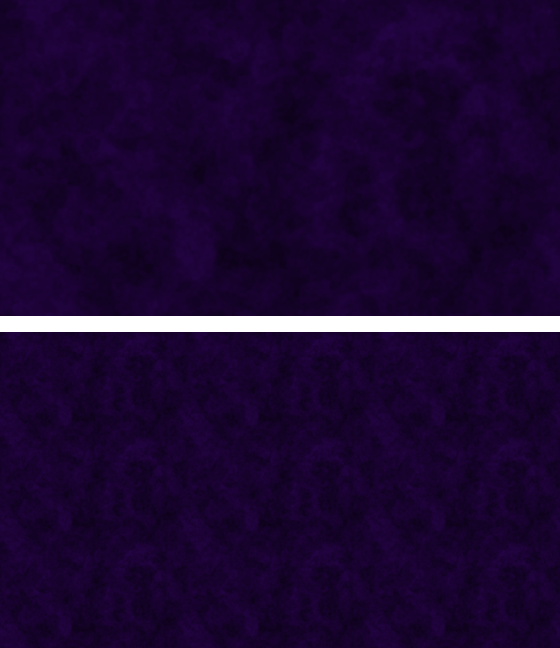
Top, the tile; bottom, the same tile 3 across and 3 down.
Give the GLSL for this texture, as a Shadertoy shader.

```glsl
// Dark violet clouds: soft, mottled patches with faint finer grain.
// Layers of blurred cellular noise on wrapping, shifted grids are summed
// and mapped to a narrow ramp from near black to deep purple.

const vec3 SHADOW_VIOLET = vec3(0.060, 0.008, 0.120);
const vec3 GLOW_VIOLET = vec3(0.125, 0.010, 0.240);
const vec2 BASE_REPEATS = vec2(9.0, 5.0);
const int LAYERS = 5;

// Three random values for a grid cell
vec3 hash3(vec2 cell) {
    vec3 p = fract(cell.xyx * vec3(0.1031, 0.1030, 0.0973));
    p += dot(p, p.yxz + 33.33);
    return fract((p.xxy + p.yzz) * p.zyx);
}

// Bell that reaches zero smoothly at the given radius
float bell(vec2 offset, float radius) {
    float w = max(1.0 - dot(offset, offset) / (radius * radius), 0.0);
    w *= w;
    w *= w;
    return w * w;
}

// Cellular noise whose random cell tones melt into each other
float softCells(vec2 uv, vec2 repeats, float jitter, float seed) {
    vec2 p = uv * repeats + hash3(vec2(seed, seed + 5.0)).xy;
    vec2 home = floor(p);
    float radius = 1.5 - 0.5 * jitter;
    float weightSum = 0.00001;
    float toneSum = 0.5 * weightSum;
    for (int y = -1; y <= 1; y++) {
        for (int x = -1; x <= 1; x++) {
            vec2 cell = home + vec2(x, y);
            vec2 wrapped = floor(mod(cell + 0.5, repeats));
            vec3 rnd = hash3(wrapped + seed);
            vec2 offset = cell + 0.5 + jitter * (rnd.xy - 0.5) - p;
            float weight = bell(offset, radius);
            toneSum += weight * rnd.z;
            weightSum += weight;
        }
    }
    return toneSum / weightSum;
}

// Doubling the whole repeats keeps every layer tileable
float clouds(vec2 uv, vec2 repeats, float falloff) {
    float sum = 0.0;
    float total = 0.0;
    float strength = 1.0;
    for (int i = 0; i < LAYERS; i++) {
        sum += strength * softCells(uv, repeats, 0.8, 17.0 * float(i + 1));
        total += strength;
        strength *= falloff;
        repeats *= 2.0;
    }
    return sum / total;
}

// Stretch values about their middle
float contrast(float value, float gain, float middle) {
    return clamp(middle + gain * (value - 0.5), -0.3, 1.3);
}

void mainImage(out vec4 fragColor, in vec2 fragCoord) {
    vec2 uv = fragCoord / iResolution.xy;
    float density = clouds(uv, BASE_REPEATS, 0.79);
    float tone = contrast(density, 2.02, 0.48);
    fragColor = vec4(mix(SHADOW_VIOLET, GLOW_VIOLET, tone), 1.0);
}
```
